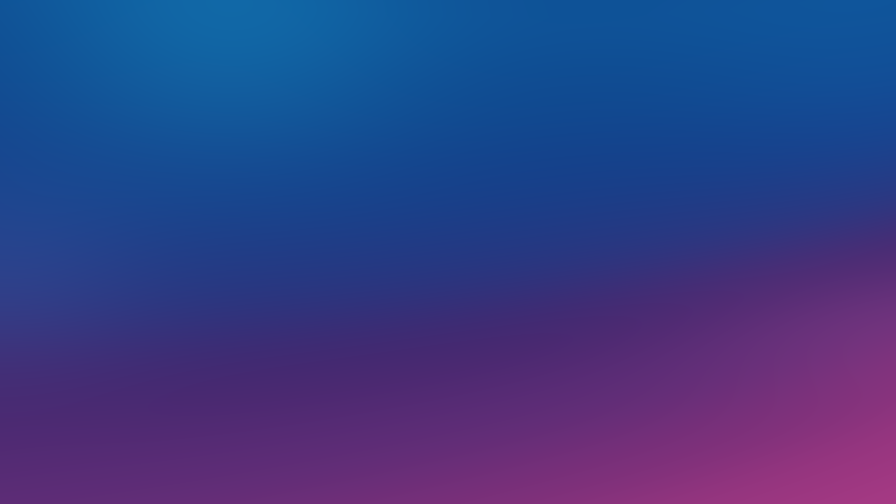
This background is drawn by a WebGL 2 fragment shader. Its source:

```glsl
#version 300 es
precision highp float;
// A soft blue-to-magenta backdrop. A colour ramp runs across a curved,
// slanted horizon that tightens toward the right, and a few broad
// elliptical glows tint the corners and edges.

uniform vec2 u_resolution;
out vec4 outColor;

// Horizon height as a quadratic in x: base, slope, bend
const vec3 HORIZON = vec3(0.22, 0.10, 0.18);
const float RIGHT_TIGHTNESS = 1.7;

// Ramp stops, evenly spaced from below the horizon to above it
const int STOP_COUNT = 9;
const float STOP_SPACING = 0.22;
const float STOP_SOFTNESS = 0.52;
const vec3 RAMP[STOP_COUNT] = vec3[](
    vec3(0.66, 0.23, 0.52),
    vec3(0.60, 0.21, 0.50),
    vec3(0.48, 0.185, 0.475),
    vec3(0.36, 0.175, 0.465),
    vec3(0.27, 0.15, 0.43),
    vec3(0.14, 0.22, 0.51),
    vec3(0.08, 0.25, 0.54),
    vec3(0.06, 0.285, 0.56),
    vec3(0.055, 0.32, 0.59));

// Light added by each glow
const vec3 CYAN_GLOW = vec3(0.01, 0.095, 0.07);
const vec3 SKY_GLOW = vec3(0.005, 0.03, 0.035);
const vec3 VIOLET_GLOW = vec3(0.03, 0.035, 0.035);
const vec3 MAGENTA_GLOW = vec3(0.07, 0.025, 0.025);

// Gaussian-weighted blend of the stops, smooth across every boundary
vec3 softRamp(float height) {
    float position = height / STOP_SPACING + 0.5 * float(STOP_COUNT - 1);
    position = clamp(position, 0.0, float(STOP_COUNT - 1));
    vec3 sum = vec3(0.0);
    float total = 0.0;
    for (int i = 0; i < STOP_COUNT; i++) {
        float offset = (position - float(i)) / STOP_SOFTNESS;
        float weight = exp(-0.5 * offset * offset);
        sum += RAMP[i] * weight;
        total += weight;
    }
    return sum / total;
}

// Elliptical falloff, 1 at its centre
float glow(vec2 uv, vec2 center, vec2 radius) {
    vec2 p = (uv - center) / radius;
    return exp(-dot(p, p));
}

void main() {
    vec2 uv = gl_FragCoord.xy / u_resolution;

    // Scaled distance from the curved horizon
    float horizon = HORIZON.x + uv.x * (HORIZON.y + HORIZON.z * uv.x);
    float height = (uv.y - horizon) * mix(1.0, RIGHT_TIGHTNESS, uv.x);
    vec3 color = softRamp(height);

    // Broad glows
    color += CYAN_GLOW * glow(uv, vec2(0.25, 0.95), vec2(0.22, 0.30));
    color += SKY_GLOW * glow(uv, vec2(1.0, 0.85), vec2(0.25, 0.22));
    color += VIOLET_GLOW * glow(uv, vec2(0.0, 0.46), vec2(0.16, 0.22));
    color += MAGENTA_GLOW * glow(uv, vec2(1.0, 0.36), vec2(0.25, 0.16));

    outColor = vec4(color, 1.0);
}
```
